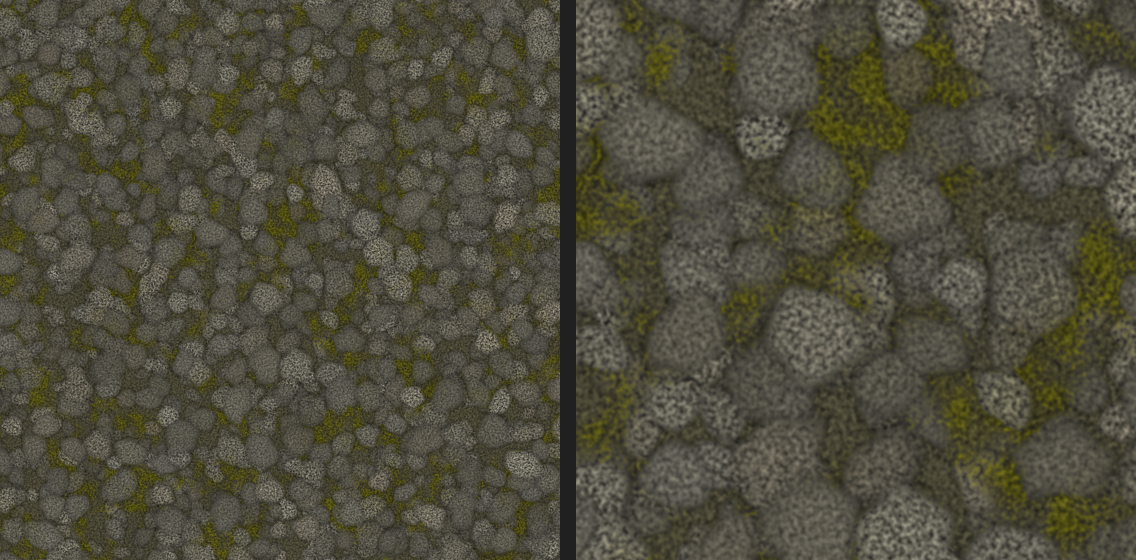
Left, the full canvas; right, a detail of the centre.
A three.js fragment shader for this texture:

```glsl
// Mossy gravel: layers of scattered, overlapping rounded stones over dark soil.
// Small dim stones lie lowest, moss fills the gaps above them, larger paler
// stones cover both, and a fine gradient-noise speckle grains every surface.

varying vec2 vUv;

const int LAYERS = 6;
const int MOSS_LAYER = 3;            // moss grows just below this layer
const float CELLS_LOW = 27.0;        // grid cells across, lowest layer
const float CELLS_TOP = 15.0;        // grid cells across, top layer
const float STONE_SHARE = 0.60;      // chance that a cell holds a stone
const float RADIUS_MIN = 0.27;       // in cells
const float RADIUS_MAX = 0.49;
const float SHADOW = 0.14;
const float TONE_BASE = 0.325;
const float TONE_BY_LEVEL = 0.045;
const float TONE_SPREAD = 0.10;
const float RIM_DARKENING = 0.17;
const float GRAIN_SCALE = 265.0;
const float GRAIN_SOIL = 0.45;
const float GRAIN_MOSS = 0.50;
const float GRAIN_DIM = 0.40;
const float GRAIN_PALE = 0.92;
const vec3 SOIL = vec3(0.275, 0.263, 0.198);
const vec3 MOSS_DARK = vec3(0.255, 0.245, 0.125);
const vec3 MOSS_LIGHT = vec3(0.315, 0.305, 0.045);
const vec3 WARM_GREY = vec3(1.0, 0.950, 0.825);
const vec3 COOL_GREY = vec3(0.985, 0.965, 0.870);
const float TAU = 6.2831853;

vec3 hash3(vec2 p) {
  vec3 q = fract(p.xyx * vec3(0.1031, 0.1030, 0.0973));
  q += dot(q, q.yxz + 33.33);
  return fract((q.xxy + q.yzz) * q.zyx);
}

vec2 gradientAt(vec2 cell) {
  float angle = TAU * hash3(cell).x;
  return vec2(cos(angle), sin(angle));
}

float gradientNoise(vec2 p) {
  vec2 i = floor(p), f = fract(p);
  vec2 u = f * f * f * (f * (f * 6.0 - 15.0) + 10.0);
  vec2 e = vec2(0.0, 1.0);
  float low = mix(dot(gradientAt(i), f),
                  dot(gradientAt(i + e.yx), f - e.yx), u.x);
  float high = mix(dot(gradientAt(i + e.xy), f - e.xy),
                   dot(gradientAt(i + e.yy), f - e.yy), u.x);
  return mix(low, high, u.y);
}

mat2 rotation(float angle) {
  float c = cos(angle), s = sin(angle);
  return mat2(c, s, -s, c);
}

// Distance from a stone's centre, 1.0 on its lumpy outline.
float stoneDistance(vec2 offset, float radius, vec3 shape) {
  vec2 q = rotation(TAU * shape.x) * offset;
  float stretch = mix(1.0, 1.25, shape.y);
  q *= vec2(1.0 / stretch, stretch) / radius;
  float angle = atan(q.y, q.x);
  float lumps = 0.05 * cos(3.0 * angle + TAU * shape.z)
              + 0.04 * cos(5.0 * angle + TAU * shape.y);
  return length(q) * (1.0 + lumps);
}

// Lays one layer of stones over the surface (rgb colour, a grain strength).
vec4 layStones(vec4 surface, vec2 uv, float level, float grain) {
  float seed = 1.0 + level * 5.0;
  vec2 warp = vec2(gradientNoise(uv * 40.0 + seed * 17.0),
                   gradientNoise(uv * 40.0 + seed * 29.0));
  vec2 p = rotation(seed * 1.3) * (uv + 0.006 * warp);
  p = p * mix(CELLS_LOW, CELLS_TOP, level) + 60.0 + seed * 31.7;
  vec2 home = floor(p);
  for (int y = -1; y <= 1; y++) {
    for (int x = -1; x <= 1; x++) {
      vec2 cell = home + vec2(float(x), float(y));
      vec3 place = hash3(cell);
      vec3 shape = hash3(cell + 71.3);
      vec3 look = hash3(cell + 143.9);
      if (place.z > STONE_SHARE) continue;
      vec2 centre = cell + 0.5 + 0.7 * (place.xy - 0.5);
      float radius = mix(RADIUS_MIN, RADIUS_MAX, look.z);
      float d = stoneDistance(p - centre, radius, shape) + 0.13 * grain;

      float pale = look.x * look.x;
      float tone = TONE_BASE + TONE_BY_LEVEL * level + TONE_SPREAD * pale;
      tone *= 1.0 - RIM_DARKENING * smoothstep(0.5, 1.0, d);
      vec3 stone = tone * mix(WARM_GREY, COOL_GREY, look.y);
      float cover = 1.0 - smoothstep(0.82, 1.03, d);
      cover *= mix(0.6, 1.0, shape.z);
      surface.rgb *= 1.0 - SHADOW * (1.0 - smoothstep(0.92, 1.25, d));
      surface = mix(surface, vec4(stone, mix(GRAIN_DIM, GRAIN_PALE, pale)), cover);
    }
  }
  return surface;
}

vec4 growMoss(vec4 surface, vec2 uv, float grain) {
  float patches = gradientNoise(uv * 10.0 + 5.3)
                + 0.7 * gradientNoise(rotation(0.6) * uv * 31.0 + 11.9) + 0.2 * grain;
  float tuft = gradientNoise(rotation(1.1) * uv * 55.0 + 3.1) + 0.5 * patches;
  vec3 moss = mix(MOSS_DARK, MOSS_LIGHT, smoothstep(-0.1, 0.5, tuft + 0.2 * grain));
  float cover = 0.85 * smoothstep(-0.08, 0.36, patches);
  return mix(surface, vec4(moss, GRAIN_MOSS), cover);
}

void main() {
  // Turned octaves keep the speckle free of grid lines.
  float grain = gradientNoise(rotation(0.5) * vUv * GRAIN_SCALE + 300.0)
              + 0.6 * gradientNoise(rotation(1.2) * vUv * GRAIN_SCALE * 1.45 + 437.7);
  vec4 surface = vec4(SOIL, GRAIN_SOIL);
  for (int i = 0; i < LAYERS; i++) {
    if (i == MOSS_LAYER) surface = growMoss(surface, vUv, grain);
    surface = layStones(surface, vUv, float(i) / float(LAYERS - 1), grain);
  }
  float grime = 1.0 + 0.10 * gradientNoise(vUv * 13.0 + 21.4);
  gl_FragColor = vec4(surface.rgb * grime * (1.0 + surface.a * grain), 1.0);
}
```
